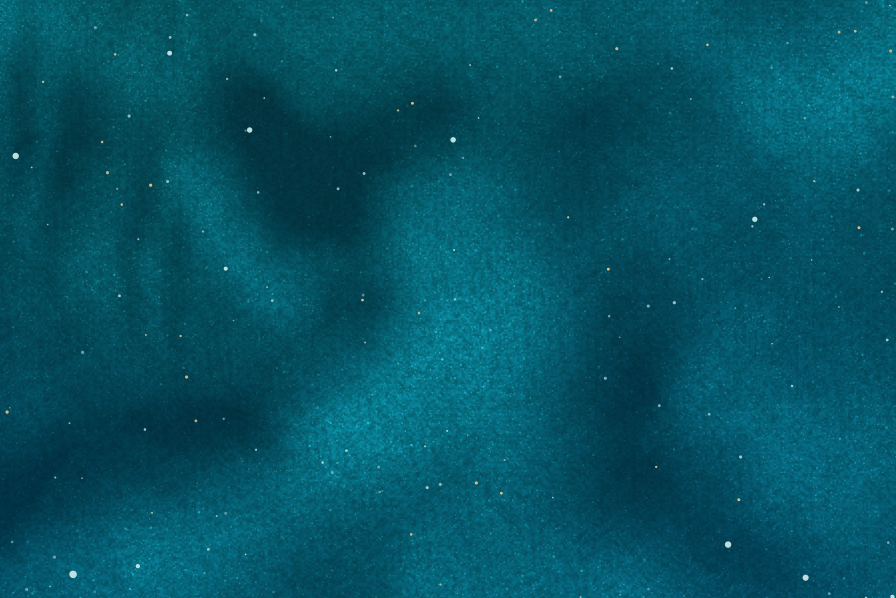
Write a WebGL 1 fragment shader that draws this texture.

```glsl
precision highp float;
// Teal nebula: soft drifting clouds, fine glitter dust and scattered stars.

uniform vec2 u_resolution;

#define BASE_TONE 0.35
#define MASS_GAIN 1.15
#define CLOUD_GAIN 0.24
#define WISP_GAIN 0.09
#define CURTAIN_GAIN 0.13
#define DUST_GAIN 1.0
#define GRAIN_GAIN 0.30
#define FINE_CELLS 210.0
#define COARSE_CELLS 95.0
#define DEEP_TEAL vec3(0.006, 0.205, 0.265)
#define BRIGHT_TEAL vec3(0.025, 0.46, 0.54)
#define STAR_COLOR vec3(0.80, 0.92, 0.92)

float hash(vec2 p) {
  return fract(sin(dot(p, vec2(127.1, 311.7))) * 43758.55);
}

// Smooth value noise from 0 to 1.
float grain(vec2 p) {
  vec2 id = floor(p);
  vec2 f = fract(p);
  f = f * f * (3.0 - 2.0 * f);
  float low = mix(hash(id), hash(id + vec2(1.0, 0.0)), f.x);
  float high = mix(hash(id + vec2(0.0, 1.0)), hash(id + 1.0), f.x);
  return mix(low, high, f.y);
}

// Layered, rotated sines that bend each other; roughly -1 to 1.
float clouds(vec2 p) {
  float sum = 0.0;
  float gain = 0.5;
  for (int i = 0; i < 6; i++) {
    p += 0.45 * sin(p.yx * 1.3 + vec2(1.7, 4.1));
    sum += gain * sin(p.x + 0.6) * cos(p.y);
    p = mat2(1.28, 1.12, -1.12, 1.28) * p + 2.3;
    gain *= 0.62;
  }
  return sum;
}

// Soft band along the segment from a to b.
float band(vec2 p, vec2 a, vec2 b, float width) {
  vec2 ab = b - a;
  float along = clamp(dot(p - a, ab) / dot(ab, ab), 0.0, 1.0);
  float d = length(p - a - ab * along) / width;
  return exp(-d * d);
}

// Cellular dots: x is coverage, y a random value of the strongest dot.
vec2 dots(vec2 p, float cells, float radius, float density) {
  float soft = 0.6 / u_resolution.y;
  vec2 home = floor(p * cells);
  vec2 best = vec2(0.0);
  for (int j = -1; j <= 1; j++) {
    for (int i = -1; i <= 1; i++) {
      vec2 id = home + vec2(float(i), float(j));
      vec2 jitter = vec2(hash(id + 3.1), hash(id + 17.7));
      float size = radius * mix(0.45, 1.0, hash(id + 41.3));
      float d = length(p - (id + jitter) / cells);
      float lit = step(hash(id + cells), density);
      float cover = lit * (1.0 - smoothstep(size - soft, size + soft, d));
      if (cover > best.x) best = vec2(cover, hash(id + 63.9));
    }
  }
  return best;
}

// Large bright and dark masses.
float masses(vec2 p) {
  float t = 0.28 * band(p, vec2(0.88, 0.50), vec2(0.62, 0.28), 0.14);
  t += 0.36 * band(p, vec2(0.62, 0.26), vec2(0.28, 0.04), 0.09);
  t += 0.24 * band(p, vec2(0.72, 0.64), vec2(0.85, 0.25), 0.13);
  t += 0.62 * band(p, vec2(1.50, 0.90), vec2(1.38, 0.84), 0.14);
  t += 0.34 * band(p, vec2(0.30, 0.70), vec2(0.46, 0.52), 0.06);
  t += 0.38 * band(p, vec2(0.72, 0.03), vec2(1.05, 0.02), 0.12);
  t += 0.28 * band(p, vec2(1.20, 0.36), vec2(1.45, 0.22), 0.12);
  t += 0.28 * band(p, vec2(0.02, 0.95), vec2(0.28, 0.90), 0.10);
  t += 0.18 * band(p, vec2(0.45, 0.97), vec2(1.15, 0.96), 0.08);
  t -= 0.32 * band(p, vec2(0.38, 0.86), vec2(0.50, 0.68), 0.07);
  t -= 0.32 * band(p, vec2(0.56, 0.72), vec2(0.74, 0.80), 0.09);
  t -= 0.24 * band(p, vec2(0.98, 0.76), vec2(1.03, 0.36), 0.09);
  t -= 0.34 * band(p, vec2(0.00, 0.20), vec2(0.40, 0.29), 0.09);
  t -= 0.22 * band(p, vec2(1.02, 0.18), vec2(1.32, 0.07), 0.09);
  t -= 0.20 * band(p, vec2(0.56, 0.50), vec2(0.60, 0.48), 0.06);
  return t;
}

void main() {
  vec2 p = gl_FragCoord.xy / u_resolution.y;
  float drift = clouds(p * 4.6);
  vec2 q = p + 0.05 * vec2(drift, clouds(p.yx * 5.5 + 3.0));
  float wisps = clouds(p * 17.0 + 7.0);

  // Hanging folds on the left.
  float left = (1.0 - smoothstep(0.20, 0.46, p.x)) * smoothstep(0.28, 0.55, p.y);
  float fold = sin(q.x * 62.0 + 5.0 * sin(q.y * 3.0) + 1.5 * sin(q.x * 23.0));
  float curtain = left * fold * (0.6 + 0.4 * sin(q.y * 9.0 + q.x * 14.0));

  float tone = BASE_TONE + MASS_GAIN * masses(q) + CLOUD_GAIN * drift;
  tone += WISP_GAIN * wisps + CURTAIN_GAIN * curtain;
  tone = clamp(tone, 0.0, 1.1);

  // Slightly greener at the upper left, bluer toward the bottom.
  vec3 color = mix(DEEP_TEAL, BRIGHT_TEAL, tone);
  float blueness = 0.5 - p.y + 0.3 * sin(q.x * 4.0 + 2.5) - 0.4 * left;
  color += vec3(-0.002, -0.008, 0.018) * blueness;

  // Two sizes of soft grain.
  float speckle = grain(p * 300.0) + 0.5 * grain(p * 130.0 + 9.0) - 0.75;
  color *= 1.0 + GRAIN_GAIN * speckle * (0.6 + 0.5 * tone);

  // Glitter gathers in clumps where the clouds are bright.
  float density = 0.06 + 0.38 * tone * (1.0 + 0.6 * wisps) + 0.10 * left * (1.0 + fold);
  density = clamp(density, 0.04, 0.6);
  vec2 fine = dots(p, FINE_CELLS, 0.0015, density);
  vec2 coarse = dots(p, COARSE_CELLS, 0.0021, 0.5 * density);
  float dust = max(0.6 * fine.x * fine.y, coarse.x * coarse.y * coarse.y);
  color += DUST_GAIN * dust * (0.5 + 0.5 * tone) * vec3(0.17, 0.31, 0.28);

  // Small sparks, some warm, and a few large pale stars.
  vec2 spark = dots(p, 22.0, 0.0027, 0.16);
  vec3 sparkColor = mix(STAR_COLOR, vec3(0.88, 0.74, 0.54), step(0.7, spark.y));
  color = mix(color, sparkColor, spark.x * (0.4 + 0.6 * spark.y));
  vec2 star = dots(p, 8.0, 0.0066, 0.10);
  color = mix(color, STAR_COLOR, 0.92 * star.x);

  gl_FragColor = vec4(clamp(color, 0.0, 1.0), 1.0);
}
```
